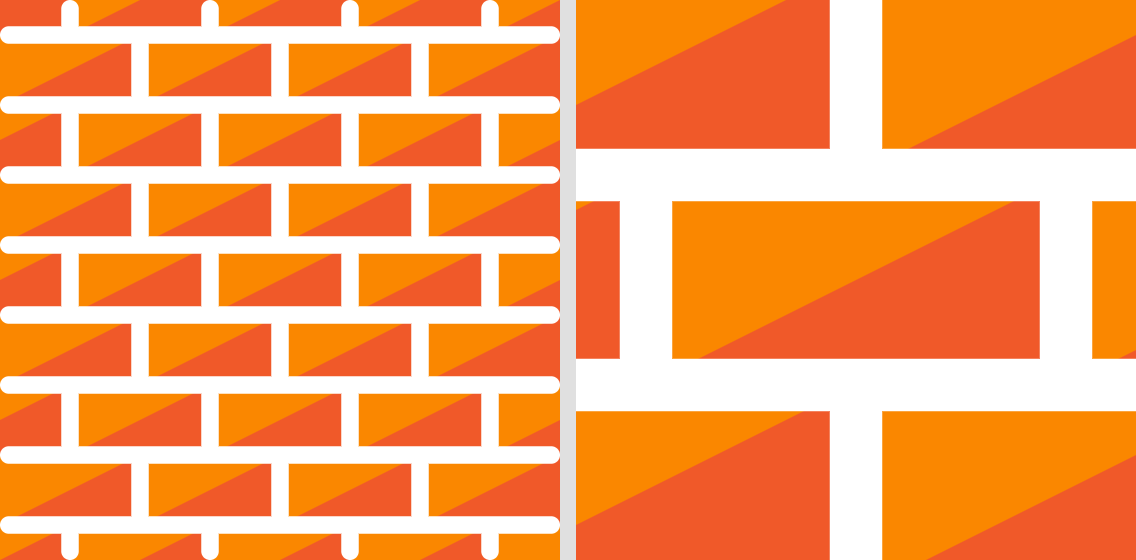
Left, the full canvas; right, a detail of the centre.
Write a three.js fragment shader that draws this pattern.

```glsl
// Brick wall in running bond: eight courses of two-tone bricks, each split by
// its rising diagonal. White mortar is drawn as round-ended strokes, using
// capsule distances in units of one course height.
varying vec2 vUv;

// Coverage of the region where the signed distance is negative.
float fill(float dist, float pixel) {
  return clamp(0.5 - dist / pixel, 0.0, 1.0);
}

void main() {
  vec2 p = vUv * 8.0;
  float pixel = max(fwidth(p.y), 1e-5);

  // Even courses are shifted by half a brick.
  float course = floor(p.y + 0.5);
  float shift = 1.0 - mod(course, 2.0);

  // Brick faces: orange above the diagonal, red below.
  vec2 brick = vec2(fract((p.x - shift) / 2.0), fract(p.y + 0.5));
  float diagonal = (brick.y - brick.x) / length(vec2(0.5, 1.0));
  vec3 orange = vec3(0.98, 0.53, 0.0);
  vec3 red = vec3(0.94, 0.35, 0.16);
  vec3 color = mix(orange, red, fill(diagonal, pixel));

  // Mortar: nearest bed line and nearest upright joint, none on the side edges.
  float radius = 0.125;
  vec2 capped = clamp(p, radius, 8.0 - radius);
  float bed = length(p - vec2(capped.x, floor(p.y) + 0.5));
  float jointX = 2.0 * floor((p.x - shift) / 2.0 + 0.5) + shift;
  jointX = clamp(jointX, 2.0 - shift, 6.0 + shift);
  float joint = length(p - vec2(jointX, capped.y));
  float mortar = min(bed, joint) - radius;
  color = mix(color, vec3(1.0), fill(mortar, pixel));

  gl_FragColor = vec4(color, 1.0);
}
```
